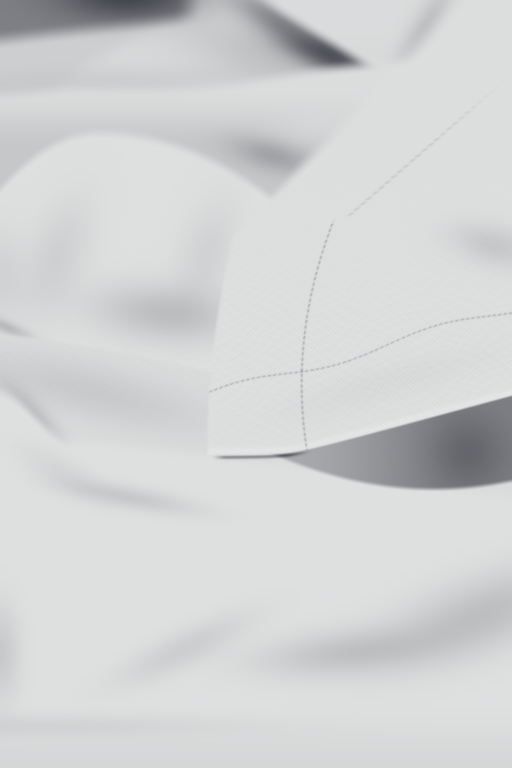
A WebGL 2 fragment shader for this texture:

```glsl
#version 300 es
precision highp float;
// Soft white cloth with a stitched hem corner in shallow focus.
// Folds are layered back to front as blurred curve edges, shaded with
// rotated gaussians; the weave and the stitches are layered sines.

uniform vec2 u_resolution;
out vec4 fragColor;

// Rotated gaussian spot of shade, 1 at its centre.
float spot(vec2 p, vec2 centre, vec2 radius, float angle) {
  float c = cos(angle), s = sin(angle);
  vec2 q = mat2(c, -s, s, c) * (p - centre) / radius;
  return exp(-dot(q, q));
}

// Coverage of the side where d is positive, with a given blur.
float cover(float d, float blur) {
  return smoothstep(-blur, blur, d);
}

// Dashed thread: d is the distance across, t the place along it.
float stitch(float d, float t, float width) {
  float dash = smoothstep(-0.5, 0.3, sin(t * 900.0));
  return exp(-d * d / (width * width)) * (0.35 + 0.65 * dash);
}

// Crossed threads with a slow wobble and uneven thickness.
float weave(vec2 p) {
  vec2 q = p + 0.0006 * sin(p.yx * 130.0 + 2.0 * sin(p * 71.0));
  float threads = sin(q.x * 1150.0 + q.y * 160.0) * sin(q.y * 1200.0 - q.x * 210.0);
  float slubs = sin(q.y * 540.0 + 3.0 * sin(q.x * 47.0)) * sin(q.x * 310.0 + 2.0 * sin(q.y * 90.0));
  return 0.7 * threads + 0.3 * slubs;
}

float backFolds(vec2 p) {
  float light = 0.81;
  // Far folds and the dark hollows between them
  float ridge = p.y - 0.875 - 0.62 * (p.x - 0.05);
  light = mix(light, 0.85, cover(-ridge, 0.02) * cover(p.x - 0.06, 0.05));
  light = mix(light, 0.73, 0.8 * spot(p, vec2(0.36, 0.925), vec2(0.12, 0.04), -0.3));
  light = mix(light, 0.50, cover(p.y - 0.948 - 0.12 * p.x, 0.014) * cover(0.245 - p.x, 0.02));
  light = mix(light, 0.27, spot(p, vec2(0.165, 1.005), vec2(0.085, 0.028), 0.0));
  light = mix(light, 0.48, 0.9 * spot(p, vec2(0.375, 0.963), vec2(0.085, 0.022), -0.55));
  light = mix(light, 0.27, spot(p, vec2(0.43, 0.928), vec2(0.055, 0.020), -0.3));
  light = mix(light, 0.86, cover(p.y - 0.927 + 0.62 * (p.x - 0.46), 0.012) * cover(p.x - 0.34, 0.03));
  light = mix(light, 0.71, 0.8 * spot(p, vec2(0.55, 0.955), vec2(0.075, 0.018), 1.05));
  // Second fold, darkening towards the hump in front of it
  float second = 0.875 + 0.17 * p.x * p.x + 0.004 * sin(p.x * 19.0);
  light = mix(light, 0.76, 0.5 * spot(p, vec2(0.12, second + 0.015), vec2(0.25, 0.018), 0.0));
  light = mix(light, mix(0.78, 0.865, cover(p.y - 0.845, 0.04)), cover(second - p.y, 0.011));
  light = mix(light, 0.86, 0.6 * spot(p, vec2(0.42, 0.84), vec2(0.07, 0.03), 0.2));
  light = mix(light, 0.61, 0.85 * spot(p, vec2(0.355, 0.797), vec2(0.055, 0.020), -0.25));
  // Rounded hump on the left
  float bend = p.x < 0.13 ? 4.4 : 1.7;
  float hump = 0.827 - bend * (p.x - 0.13) * (p.x - 0.13);
  float body = 0.875 - 0.06 * spot(p, vec2(0.075, 0.665), vec2(0.035, 0.075), -0.35);
  body -= 0.05 * spot(p, vec2(0.0, 0.64), vec2(0.035, 0.06), 0.0);
  body -= 0.13 * spot(p, vec2(0.215, 0.592), vec2(0.09, 0.035), -0.1);
  body -= 0.05 * spot(p, vec2(0.27, 0.67), vec2(0.035, 0.07), -0.3);
  return mix(light, body, cover(hump - p.y, 0.009));
}

float frontFolds(vec2 p, float light) {
  // Middle sheet running under the hem
  light -= 0.13 * spot(p, vec2(0.008, 0.574), vec2(0.035, 0.008), -0.4);
  float sheet = 0.564 - 0.10 * p.x - 0.28 * p.x * p.x;
  float tone = 0.86 - 0.07 * spot(p, vec2(0.12, 0.49), vec2(0.16, 0.035), -0.25);
  light = mix(light, tone, cover(sheet - p.y, 0.004));
  light -= 0.12 * spot(p, vec2(0.045, 0.455), vec2(0.06, 0.016), -0.85);
  // Near sheet
  float near = 0.434 - 0.09 * p.x - 0.05 * p.x * p.x;
  near += 0.055 * smoothstep(0.09, 0.0, p.x);
  light = mix(light, 0.877, cover(near - p.y, 0.011));
  light -= 0.09 * spot(p, vec2(0.17, 0.352), vec2(0.085, 0.014), -0.18);
  light -= 0.04 * spot(p, vec2(0.08, 0.385), vec2(0.06, 0.02), -0.5);
  // Out of focus hollows at the bottom
  light -= 0.11 * spot(p, vec2(0.45, 0.150), vec2(0.11, 0.028), 0.1);
  light -= 0.13 * spot(p, vec2(0.63, 0.200), vec2(0.13, 0.045), 0.35);
  light -= 0.07 * spot(p, vec2(0.24, 0.155), vec2(0.09, 0.022), 0.45);
  light -= 0.09 * spot(p, vec2(0.0, 0.150), vec2(0.025, 0.06), 0.0);
  light -= 0.04 * spot(p, vec2(0.05, 0.055), vec2(0.25, 0.014), 0.0);
  return light - 0.035 * smoothstep(0.09, 0.0, p.y);
}

void main() {
  vec2 p = gl_FragCoord.xy / u_resolution * vec2(0.667, 1.0);
  float pixel = 1.0 / u_resolution.y;
  float light = frontFolds(p, backFolds(p));

  // Hem outline: left edge as x(y), lower edge as y(x)
  float rise = p.y - 0.408, run = p.x - 0.38;
  float leftEdge = 0.27 + max(0.42 * rise * rise, 0.05 + 0.97 * (rise - 0.3));
  float lowerEdge = 0.407 + 0.135 * (run + sqrt(run * run + 0.0008));
  float hem = cover(p.x - leftEdge, 0.003 + 0.022 * smoothstep(0.62, 0.95, p.y));
  hem *= cover(p.y - lowerEdge, pixel + 0.0008);

  // Shadowed pocket below the hem, and the thin gap at its corner
  float pocketFloor = 0.363 + 1.05 * (p.x - 0.565) * (p.x - 0.565);
  float pocket = cover(p.y - pocketFloor, 0.004) * cover(p.x - 0.32, 0.02) * step(p.y, 0.5);
  float depth = mix(0.66, 0.50, smoothstep(0.38, 0.6, p.x));
  depth -= 0.10 * spot(p, vec2(0.61, 0.41), vec2(0.05, 0.05), 0.5);
  light = mix(light, depth, pocket);
  float gap = exp(-pow((p.y - lowerEdge + 0.003) / 0.0025, 2.0));
  light -= 0.30 * gap * cover(p.x - 0.285, 0.01) * cover(0.39 - p.x, 0.02);

  // Hem cloth with its pale rolled rim
  float cloth = 0.87 - 0.09 * spot(p, vec2(0.645, 0.68), vec2(0.055, 0.025), -0.25);
  cloth -= 0.02 * spot(p, vec2(0.5, 0.50), vec2(0.14, 0.022), 0.28);
  cloth += 0.025 * exp(-pow((p.y - lowerEdge - 0.005) / 0.005, 2.0));

  // Two seams meeting near the corner, and a fainter one further back
  float upSeam = p.x - 0.393 - 0.92 * (p.y - 0.5) * (p.y - 0.5);
  float crossSeam = p.y - 0.487 - 0.285 * (p.x - 0.28) - 0.007 * cos((p.x - 0.57) * 24.0);
  float farSeam = (p.x - 0.45 - 1.15 * (p.y - 0.715)) * 0.66;
  cloth -= 0.15 * stitch(upSeam, p.y, 0.0016) * cover(0.712 - p.y, 0.004);
  cloth -= 0.13 * stitch(crossSeam, p.x, 0.0015);
  cloth -= 0.07 * stitch(farSeam, p.y, 0.002) * cover(p.y - 0.718, 0.004) * cover(0.86 - p.y, 0.06);
  light = mix(light, cloth, hem);

  // Weave shows only inside the focal band
  float focus = exp(-pow((p.y - 0.53) / 0.15, 2.0)) * mix(0.55, 1.0, hem);
  focus *= mix(1.0, 0.25, cover(p.y - 0.56, 0.02) * (1.0 - hem));
  light += 0.018 * focus * weave(p);

  // Neutral white, cooler in the shade
  fragColor = vec4(light - 0.006, light, light + 0.05 * (0.88 - light), 1.0);
}
```
